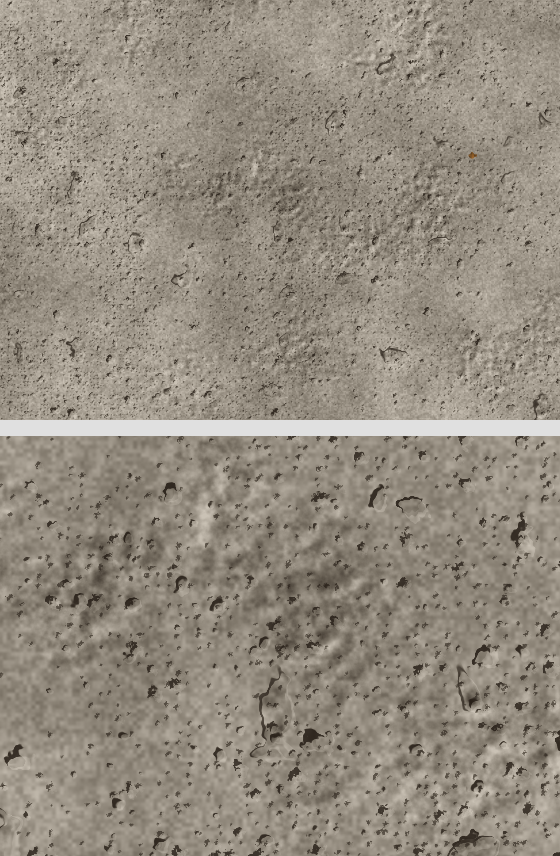
Top, the full canvas; bottom, a detail of the centre.
Reproduce this texture procedurally as a WebGL 2 fragment shader.

```glsl
#version 300 es
precision highp float;
// Weathered concrete: mottled grey-beige, scattered pits, shallow gouges and crumbled patches.
uniform vec2 u_resolution;
out vec4 outColor;

const vec2 AWAY_FROM_LIGHT = vec2(0.75, -0.66);
const vec3 RUST = vec3(0.47, 0.29, 0.10);

float hash(vec2 p) {
    vec3 q = fract(p.xyx * 0.1031);
    q += dot(q, q.yzx + 33.33);
    return fract((q.x + q.y) * q.z);
}

vec2 hash2(vec2 p) {
    return vec2(hash(p + 17.3), hash(p + 71.9));
}

float noise(vec2 p) {
    vec2 i = floor(p), f = fract(p);
    f = f * f * (3.0 - 2.0 * f);
    return mix(mix(hash(i), hash(i + vec2(1, 0)), f.x),
               mix(hash(i + vec2(0, 1)), hash(i + vec2(1, 1)), f.x), f.y);
}

float fbm(vec2 p) {
    float sum = 0.0, amp = 0.5;
    for (int i = 0; i < 5; i++) {
        sum += amp * noise(p);
        p = mat2(1.6, 1.2, -1.2, 1.6) * p + 9.7;
        amp *= 0.5;
    }
    return sum;
}

float hole(vec2 q, float radius, float wobble, float aa) {
    return 1.0 - smoothstep(-aa, aa, length(q) + wobble * radius - radius);
}

// Scattered hollows: x = shadowed wall, y = lit wall, z = floor.
vec3 hollows(vec2 p, float cells, float density, vec2 radii, float stretch, float shift, float aa) {
    vec2 g = p * cells, home = floor(g);
    float wobble = 1.1 * (noise(g * 6.0) - 0.5) + 0.6 * (noise(g * 14.0) - 0.5);
    vec3 result = vec3(0);
    for (int y = -1; y <= 1; y++)
    for (int x = -1; x <= 1; x++) {
        vec2 cell = home + vec2(x, y), spot = cell / cells;
        float cluster = smoothstep(0.2, 0.8, noise(spot * 7.0 + 3.0));
        float chance = density * (0.35 + 1.3 * cluster) * mix(1.35, 0.75, spot.x / 1.33);
        if (hash(cell + cells) > chance) continue;
        vec2 rnd = hash2(cell + 2.0 * cells);
        float radius = mix(radii.x, radii.y, rnd.x * rnd.x);
        float angle = 0.65 + 2.2 * (rnd.y - 0.5);
        float c = cos(angle), s = sin(angle);
        mat2 turn = mat2(c, -s, s, c);
        vec2 squash = vec2(1.0 / stretch, 1.0);
        vec2 q = g - cell - 0.25 - 0.5 * hash2(cell + 5.0);
        vec2 offset = AWAY_FROM_LIGHT * radius * shift;
        float body = hole(turn * q * squash, radius, wobble, aa * cells);
        float lower = hole(turn * (q - offset) * squash, radius, wobble, aa * cells);
        float upper = hole(turn * (q + offset) * squash, radius, wobble, aa * cells);
        result = max(result, vec3(body * (1.0 - lower), lower * (1.0 - body), body * upper));
    }
    return result;
}

// Slope of a rough surface along the light direction.
float relief(vec2 p, float scale) {
    vec2 q = p * scale;
    return fbm(q + AWAY_FROM_LIGHT * 0.35) - fbm(q - AWAY_FROM_LIGHT * 0.35);
}

// Broad stains, faint vertical streaks and fine grain.
float surfaceTone(vec2 p) {
    float tone = 0.592 + 0.20 * (fbm(p * 3.2 + 4.0) - 0.48);
    tone += 0.16 * (fbm(p * 13.0 + 31.0) - 0.48);
    tone += 0.035 * (noise(vec2(p.x * 13.0, p.y * 1.4)) - 0.5);
    vec2 band = (p - vec2(0.68, 0.46)) / vec2(0.62, 0.26);
    tone -= 0.045 * exp(-dot(band, band));
    tone += 0.035 * (1.0 - smoothstep(0.0, 0.5, p.x)) * smoothstep(0.2, 0.7, p.y);
    tone += 0.13 * (noise(p * 310.0) - 0.5) + 0.08 * (noise(p * 150.0 + 8.0) - 0.5);
    return tone;
}

void main() {
    vec2 p = gl_FragCoord.xy / u_resolution.y;
    float aa = 0.7 / u_resolution.y;
    float tone = surfaceTone(p);

    // Crumbled patches
    float crumble = smoothstep(0.52, 0.70, fbm(p * 7.0 + 52.0));
    tone -= relief(p, 75.0) * (0.08 + 0.36 * crumble) + 0.025 * crumble;

    // Gouges, then pits from large to tiny
    vec2 warp = vec2(fbm(p * 22.0), fbm(p * 22.0 + 40.0)) - 0.48;
    vec3 gouge = hollows(p + 0.035 * warp, 8.0, 0.27, vec2(0.06, 0.16), 1.8, 0.32, aa);
    vec3 large = hollows(p, 25.0, 0.17, vec2(0.08, 0.20), 1.4, 0.8, aa);
    vec3 medium = hollows(p, 61.0, 0.21, vec2(0.10, 0.25), 1.3, 1.1, aa);
    vec3 tiny = hollows(p, 127.0, 0.24, vec2(0.14, 0.30), 1.2, 1.3, aa);
    float shade = max(max(0.68 * gouge.x, 0.80 * large.x), max(0.76 * medium.x, 0.58 * tiny.x));
    float lit = max(max(0.08 * gouge.y, 0.08 * large.y), max(0.06 * medium.y, 0.03 * tiny.y));
    tone -= gouge.z * (0.03 + 0.45 * relief(p, 55.0)) + 0.06 * large.z;
    tone = mix(tone + lit, 0.09, shade);

    // Warm grey tint and one rusty fleck
    tone = clamp(tone, 0.07, 0.76);
    vec3 color = tone + vec3(0.032, 0.0, -mix(0.03, 0.05, smoothstep(0.1, 0.5, tone)));
    float fleck = hole(p - vec2(1.125, 0.628), 0.008, 1.2 * (noise(p * 170.0) - 0.5), aa);
    color = mix(color, RUST * (0.6 + 0.8 * noise(p * 230.0)), 0.85 * fleck);
    outColor = vec4(color, 1.0);
}
```
